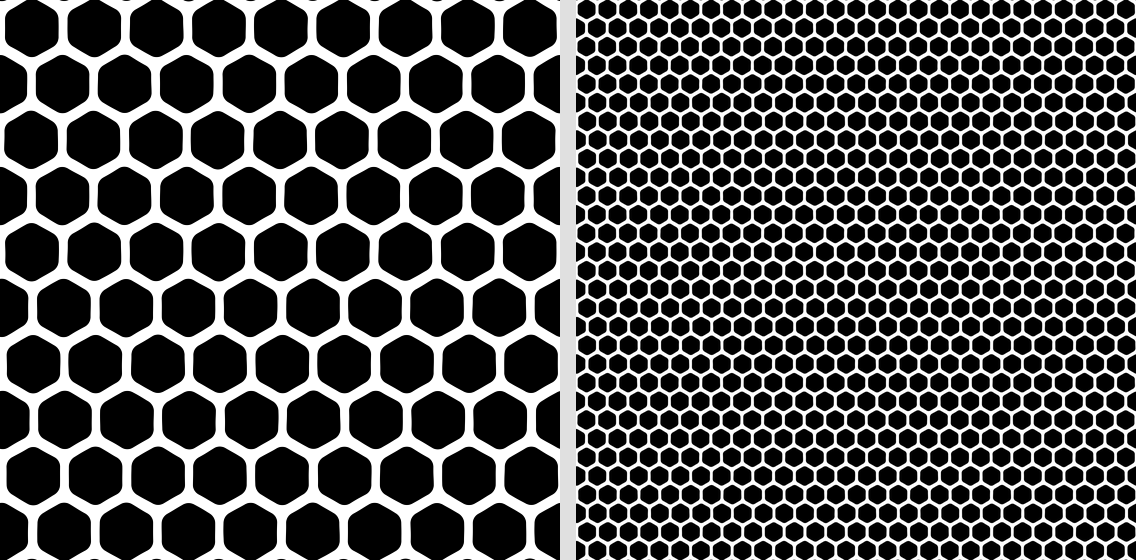
Left: one tile. Right: repeated 3 by 3.
Reproduce this pattern procedurally as a three.js fragment shader.

```glsl
varying vec2 vUv;

const float TAU = 6.2831853;
const float COLUMNS = 9.0;
const float ROWS = 10.0;
const vec3 CELL_COLOR = vec3(0.0);
const vec3 WALL_COLOR = vec3(1.0);

float hash(vec2 id) {
  return fract(sin(dot(id, vec2(12.99, 78.23))) * 437.58);
}

// Signed distance to a hexagon with upright sides and rounded corners
float roundedHexagon(vec2 p, float apothem, float corner) {
  const vec3 k = vec3(-0.8660254, 0.5, 0.5773503);
  float inner = apothem - corner;
  p = abs(p.yx);
  p -= 2.0 * min(dot(k.xy, p), 0.0) * k.xy;
  p -= vec2(clamp(p.x, -k.z * inner, k.z * inner), inner);
  return length(p) * sign(p.y) - corner;
}

// Slight hand-cut unevenness around an outline
float outlineWobble(vec2 p, float phase, float amount) {
  float angle = atan(p.y, p.x);
  return amount * (sin(3.0 * angle + phase) + 0.6 * sin(7.0 * angle - 2.0 * phase));
}

// Distance to the nearest cell of one row; one unit is the column pitch
float rowDistance(vec2 p, float row, float rowPitch) {
  float wrappedRow = mod(row, ROWS);
  float rowCenter = (row + 0.5) * rowPitch;
  float drift = 0.02 + 0.02 * sin(TAU * (wrappedRow + 0.5) / ROWS);
  float shift = 0.5 * mod(wrappedRow, 2.0) + drift;
  float column = floor(p.x - shift + 0.5);
  vec2 id = vec2(mod(column, COLUMNS), wrappedRow);
  vec2 jitter = vec2(hash(id), hash(id + 31.7)) - 0.5;
  vec2 local = p - vec2(column + shift, rowCenter) - 0.008 * jitter;
  float phase = TAU * hash(id + 5.3);
  return roundedHexagon(local, 0.43, 0.18) + outlineWobble(local, phase, 0.0025);
}

void main() {
  vec2 p = vUv * COLUMNS;
  float rowPitch = COLUMNS / ROWS;
  float row = floor(p.y / rowPitch);

  // Cell tips reach into the rows above and below
  float d = 1.0;
  for (int i = -1; i <= 1; i++) {
    d = min(d, rowDistance(p, row + float(i), rowPitch));
  }

  float edge = 0.01;
  gl_FragColor = vec4(mix(CELL_COLOR, WALL_COLOR, smoothstep(-edge, edge, d)), 1.0);
}
```
